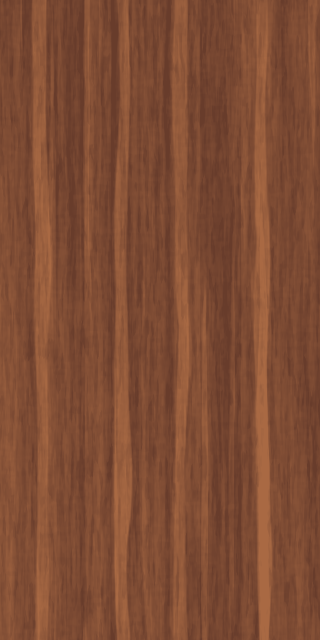
Give the GLSL for this texture, as a Shadertoy shader.

```glsl
// Red-brown walnut veneer: upright strips, fine fibres and pale wavering sapwood streaks.

#define DARK_WOOD vec3(0.420, 0.245, 0.175)
#define PALE_WOOD vec3(0.650, 0.405, 0.260)
#define BASE_TONE 0.30
#define STRIPS 11
#define STRIP_CONTRAST 0.13
#define STREAKS 4
#define STREAK_HALF_WIDTH 0.020
#define STREAK_STRENGTH 0.52
#define SHADE_STRENGTH 0.20
#define FIBRE_CONTRAST 0.30
#define PORE_DEPTH 0.15

float hash(vec2 p) {
    return fract(sin(dot(p, vec2(127.1, 311.7))) * 43758.5453);
}

// Smooth cellular noise: random tones of jittered points, blended by distance.
float cellTone(vec2 p) {
    vec2 cell = floor(p);
    float sum = 0.0, total = 0.0;
    for (int j = -1; j <= 1; j++)
    for (int i = -1; i <= 1; i++) {
        vec2 id = cell + vec2(i, j);
        vec2 toPoint = id + vec2(hash(id), hash(id + 37.0)) - p;
        float weight = exp(-7.0 * dot(toPoint, toPoint));
        sum += weight * hash(id + 71.0);
        total += weight;
    }
    return sum / total;
}

// Slow sideways drift of the growth lines along the height.
float drift(float y, float seed) {
    return 0.5 * sin(2.3 * y + 2.7 * seed)
         + 0.3 * sin(5.9 * y + 4.1 * seed)
         + 0.2 * sin(11.3 * y + 1.9 * seed);
}

// Tone of the joined strips, from -1 to 1.
float stripTone(vec2 p) {
    float tone = 0.0;
    for (int i = 0; i < STRIPS; i++) {
        float n = float(i);
        float edge = (n + 0.3 * sin(4.1 * n)) / float(STRIPS);
        edge += 0.002 * drift(p.y, n);
        tone = mix(tone, sin(2.4 * n + 0.6), smoothstep(-0.002, 0.002, p.x - edge));
    }
    return tone;
}

// Pale streaks, each with a dark shade along its left side.
// Returns the tone change and how much of the streak covers the point.
vec2 streakTone(vec2 p) {
    vec2 result = vec2(0.0);
    float feather = 0.009 * (cellTone(vec2(25.0, 3.0) * p + 5.0) - 0.5);
    for (int k = 0; k < STREAKS; k++) {
        float n = float(k);
        float center = 0.13 + 0.23 * n + 0.028 * sin(2.1 * n);
        float s = p.x - center - 0.008 * drift(p.y, n) - feather;
        float w = STREAK_HALF_WIDTH * (1.0 + 0.30 * drift(1.3 * p.y, n + 6.0));
        float body = smoothstep(-w - 0.004, -w + 0.004, s)
                   * (1.0 - smoothstep(w - 0.004, w + 0.003, s));
        float fade = 0.90 + 0.2 * drift(0.8 * p.y, n + 11.0);
        float shade = (s + w + 0.017) / 0.014;
        result.x += STREAK_STRENGTH * fade * body - SHADE_STRENGTH * exp(-shade * shade);
        result.y += body;
    }
    return result;
}

void mainImage(out vec4 fragColor, in vec2 fragCoord) {
    vec2 p = fragCoord / iResolution.x;

    // Strips and streaks; a streak hides the strips under it
    vec2 streak = streakTone(p);
    float tone = BASE_TONE + streak.x;
    tone += STRIP_CONTRAST * stripTone(p) * (1.0 - 0.8 * min(streak.y, 1.0));

    // Fibres from broad clouds down to fine threads
    vec2 g = p + vec2(0.003 * drift(2.0 * p.y, 9.0 * p.x), 0.0);
    tone += 0.8 * FIBRE_CONTRAST * (cellTone(vec2(9.0, 1.6) * g + 13.0) - 0.5);
    tone += 0.9 * FIBRE_CONTRAST * (cellTone(vec2(62.0, 1.2) * g + 29.0) - 0.5);
    tone += 0.9 * FIBRE_CONTRAST * (cellTone(vec2(135.0, 9.0) * g + 43.0) - 0.5);
    tone += 0.5 * FIBRE_CONTRAST * (cellTone(vec2(170.0, 45.0) * g + 21.0) - 0.5);

    // Thin pale threads
    tone += 0.30 * smoothstep(0.72, 0.90, cellTone(vec2(48.0, 1.0) * g + 59.0));

    // Short dark pores and faint cross rays
    tone -= PORE_DEPTH * smoothstep(0.58, 0.86, cellTone(vec2(120.0, 18.0) * g + 83.0));
    tone += 0.08 * (cellTone(vec2(40.0, 85.0) * g + 97.0) - 0.5);

    vec3 color = mix(DARK_WOOD, PALE_WOOD, clamp(tone, -0.06, 1.05));
    fragColor = vec4(color, 1.0);
}
```
